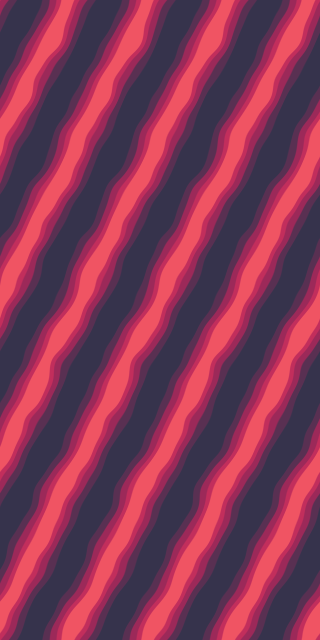
Reproduce this pattern procedurally as a WebGL 2 fragment shader.

```glsl
#version 300 es
precision highp float;
// Seamless diagonal glowing stripes: a coral core inside stepped, wavering dark bands.

#define REPEATS 4.0        // stripes across and down
#define PHASE 0.865        // position of a core within one repeat
#define CORE_EDGE 0.102    // half-widths, in repeats
#define ROSE_EDGE 0.162
#define WINE_EDGE 0.245
#define PLUM_EDGE 0.336
#define WAVER 0.021        // sideways sway of the stripes
#define SWELL 0.013        // change of their thickness
#define SOFTNESS 0.75      // edge smoothing

uniform vec2 u_resolution;
out vec4 fragColor;

const float TAU = 6.2831853;
const vec3 NIGHT = vec3(0.21, 0.20, 0.30);
const vec3 PLUM = vec3(0.35, 0.19, 0.32);
const vec3 WINE = vec3(0.61, 0.16, 0.35);
const vec3 ROSE = vec3(0.76, 0.18, 0.36);
const vec3 CORAL = vec3(0.94, 0.33, 0.39);

// A whole number of cycles each way keeps every wave tileable.
float wave(vec2 uv, vec2 cycles, float shift) {
    return sin(TAU * dot(uv, cycles) + shift);
}

// Sway, nearly alike from stripe to stripe.
float sway(vec2 uv) {
    return 0.8 * wave(uv, vec2(0.0, 5.0), 0.6)
         + 0.7 * wave(uv, vec2(4.0, 5.0), 2.1)
         + 0.5 * wave(uv, vec2(-4.0, 17.0), 4.0)
         + 0.3 * wave(uv, vec2(4.0, 19.0), 1.3)
         + 0.3 * wave(uv, vec2(1.0, 7.0), 5.2);
}

// Uneven thickness along each stripe.
float swell(vec2 uv) {
    return 0.8 * wave(uv, vec2(4.0, 7.0), 3.3)
         + 0.6 * wave(uv, vec2(-4.0, 13.0), 0.9)
         + 0.4 * wave(uv, vec2(8.0, 15.0), 2.7)
         + 0.3 * wave(uv, vec2(-1.0, 6.0), 4.4);
}

void main() {
    vec2 uv = gl_FragCoord.xy / u_resolution;

    // Distance from the nearest core, in repeats
    float across = REPEATS * (uv.x - uv.y) - PHASE + WAVER * sway(uv);
    float dist = abs(fract(across + 0.5) - 0.5) + SWELL * swell(uv);

    // Nested bands, from the outside in
    float blur = SOFTNESS * REPEATS * length(1.0 / u_resolution);
    vec3 color = NIGHT;
    color = mix(color, PLUM, smoothstep(blur, -blur, dist - PLUM_EDGE));
    color = mix(color, WINE, smoothstep(blur, -blur, dist - WINE_EDGE));
    color = mix(color, ROSE, smoothstep(blur, -blur, dist - ROSE_EDGE));
    color = mix(color, CORAL, smoothstep(blur, -blur, dist - CORE_EDGE));
    fragColor = vec4(color, 1.0);
}
```
